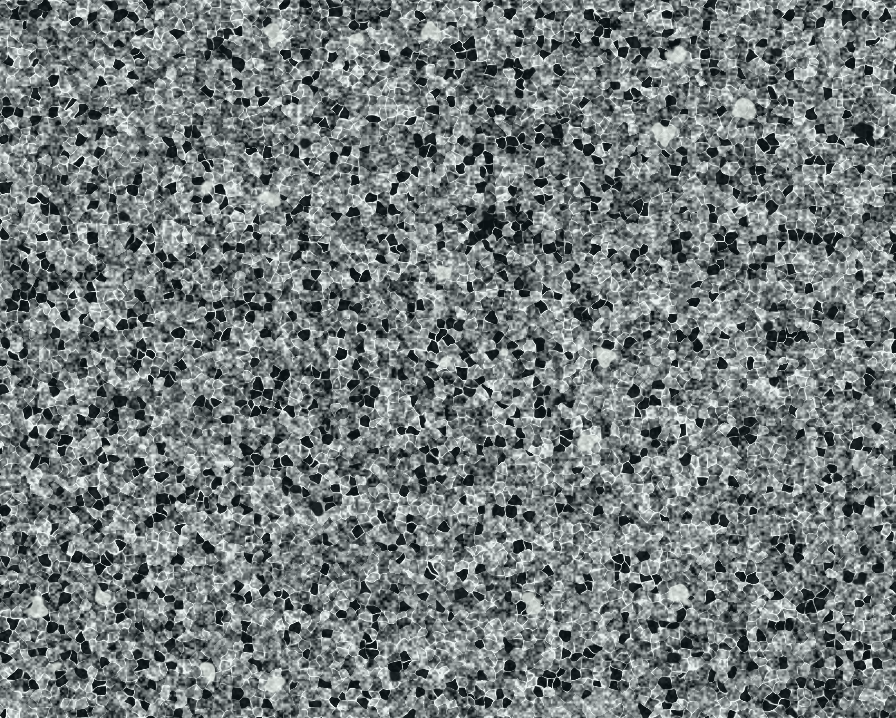
This texture is drawn by a WebGL 1 fragment shader. Its source:

```glsl
precision highp float;
// Fine-grained grey granite: Voronoi grains with random tones, pale broken
// rims and black mica cells, roughened by fine noise, with a few larger
// pale crystals and black clots scattered on a sparse grid.

uniform vec2 u_resolution;

// Sizes are counts per canvas height.
const float GRAINS = 74.0;
const float GRIT_COARSE = 175.0;
const float GRIT_FINE = 320.0;
const float CLOUDS = 7.0;
const float PALE_FLECKS = 9.0;
const float DARK_CLOTS = 8.0;

const float MICA_SHARE = 0.155;
const float TONE_MEAN = 0.475;
const float TONE_SPREAD = 0.46;
const float GRIT_STRENGTH = 0.50;
const float RIM_STRENGTH = 0.42;
const float RIM_WIDTH = 0.20;

const vec3 BLACK_STONE = vec3(0.035, 0.065, 0.075);
const vec3 WHITE_STONE = vec3(0.92, 0.95, 0.945);
const vec3 CRYSTAL = vec3(0.86, 0.89, 0.87);

float hash(vec2 p) {
  return fract(sin(dot(p, vec2(127.1, 311.7))) * 43758.5453);
}

vec2 hash2(vec2 p) {
  return vec2(hash(p), hash(p + 57.3));
}

float noise(vec2 p) {
  vec2 i = floor(p);
  vec2 f = fract(p);
  f = f * f * (3.0 - 2.0 * f);
  float low = mix(hash(i), hash(i + vec2(1.0, 0.0)), f.x);
  float high = mix(hash(i + vec2(0.0, 1.0)), hash(i + vec2(1.0, 1.0)), f.x);
  return mix(low, high, f.y);
}

// Returns the id of the nearest grain (xy) and the gap to its border (z).
vec3 grain(vec2 p) {
  vec2 cell = floor(p);
  vec2 id = cell;
  float nearest = 8.0;
  float second = 8.0;
  for (int y = -1; y <= 1; y++) {
    for (int x = -1; x <= 1; x++) {
      vec2 c = cell + vec2(float(x), float(y));
      float d = length(c + 0.1 + 0.8 * hash2(c) - p);
      if (d < nearest) {
        second = nearest;
        nearest = d;
        id = c;
      } else {
        second = min(second, d);
      }
    }
  }
  return vec3(id, second - nearest);
}

// Coverage of rare ragged spots, at most one per grid cell.
float spots(vec2 p, float count, float chance, float radius, float seed) {
  vec2 cell = floor(p * count);
  vec2 key = cell + seed;
  vec2 centre = (cell + 0.3 + 0.4 * hash2(key)) / count;
  float size = radius * mix(0.35, 1.0, hash(key + 9.1));
  float ragged = (noise(p * 95.0 + seed) - 0.5) * 1.3 * size;
  float d = length(p - centre) + ragged - size;
  float soft = 1.0 / u_resolution.y + 0.001;
  return step(hash(key + 3.7), chance) * (1.0 - smoothstep(-soft, soft, d));
}

void main() {
  vec2 p = gl_FragCoord.xy / u_resolution.y;

  // Fine grit and slow clouding
  float coarse = noise(p * GRIT_COARSE + 11.0) - 0.5;
  float fine = noise(p * GRIT_FINE + 43.0) - 0.5;
  float grit = coarse + fine;
  float cloud = noise(p * CLOUDS + 5.0) - 0.5;

  // Grains with slightly bent borders
  vec2 bend = vec2(noise(p * 110.0), noise(p * 110.0 + 31.0)) - 0.5;
  vec3 g = grain(p * GRAINS + 0.5 * bend);
  float tone = TONE_MEAN + TONE_SPREAD * (hash(g.xy + 17.0) - 0.5);
  tone += GRIT_STRENGTH * grit + 0.07 * cloud;

  // Pale rims, broken up along their length
  float rim = 1.0 - smoothstep(0.0, RIM_WIDTH, g.z);
  tone += RIM_STRENGTH * rim * smoothstep(0.3, 0.75, noise(p * 90.0 + 71.0));

  // Black mica grains
  float mica = step(hash(g.xy + 83.0), MICA_SHARE - 0.08 * cloud);
  mica *= smoothstep(0.03, RIM_WIDTH, g.z);
  tone = mix(tone, 0.04 + 0.10 * grit, mica);
  vec3 colour = mix(BLACK_STONE, WHITE_STONE, clamp(tone, 0.0, 1.0));

  // Larger crystals and clots
  float pale = spots(p, PALE_FLECKS, 0.24, 0.015, 21.0);
  float clot = spots(p, DARK_CLOTS, 0.16, 0.013, 64.0);
  colour = mix(colour, CRYSTAL + 0.12 * grit, 0.85 * pale);
  colour = mix(colour, BLACK_STONE, 0.9 * clot);

  gl_FragColor = vec4(clamp(colour, 0.0, 1.0), 1.0);
}
```
